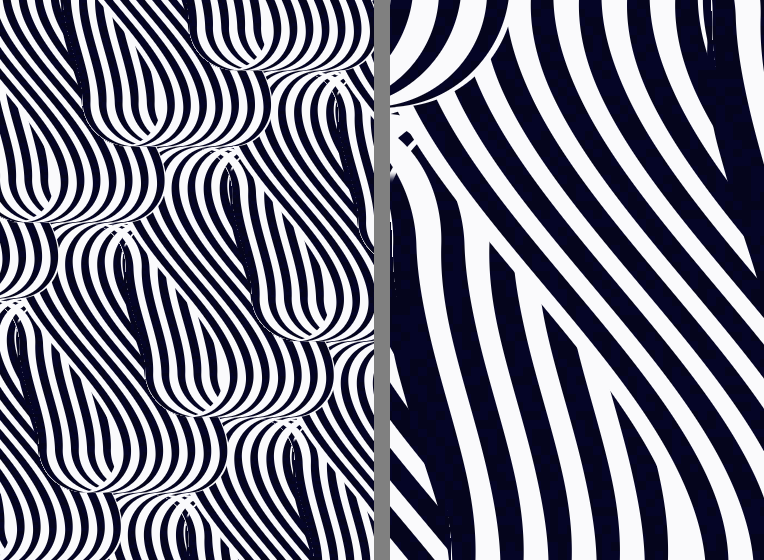
Left: the whole. Right: its middle third, enlarged.
Write a WebGL 1 fragment shader that draws this pattern.

```glsl
precision highp float;

uniform vec2 u_resolution;

const float UNITS = 768.0;                  // design units per canvas height
const vec2 STEP_DIAGONAL = vec2(-146.0, 104.0);
const vec2 STEP_DOWN = vec2(86.0, 371.0);
const vec2 FIRST_LOOP = vec2(420.0, 468.0); // bottom of one loop
const float STRIPE_PERIOD = 22.0;

float hash(vec2 p) {
  return fract(sin(dot(p, vec2(127.1, 311.7))) * 43758.5453);
}

// Quarter ellipse that turns a strand sideways at its end.
float hook(float dist, vec2 radius) {
  float u = clamp(1.0 - dist / radius.y, 0.0, 1.0);
  return radius.x * (1.0 - sqrt(max(1.0 - u * u, 0.0)));
}

// Sideways offset of a strand, t units below its top.
float strand(float t, float len, float drift, vec2 top, vec2 bottom) {
  return drift * smoothstep(top.y, len - bottom.y, t)
       + hook(t, top) + hook(len - t, bottom);
}

float stripes(float phase, float center, float duty, float blur) {
  float d = abs(fract(phase - center + 0.5) - 0.5);
  return clamp((0.5 * duty - d) / blur + 0.5, 0.0, 1.0);
}

// Returns stripe brightness and coverage of a bundle of parallel strands.
// q is measured from the left strand's top; margin is a dark left border.
vec2 ribbon(vec2 q, float len, float drift, vec2 top, vec2 bottom,
            float width, float margin, float center, float pixel) {
  float s = q.x - strand(q.y, len, drift, top, bottom);
  float slope = strand(q.y + 0.5, len, drift, top, bottom)
              - strand(q.y - 0.5, len, drift, top, bottom);
  float blur = pixel * sqrt(1.0 + slope * slope);
  float ends = min(q.y, len - q.y);
  float duty = mix(0.64, 0.45, smoothstep(0.0, 100.0, ends));
  float light = stripes(s / STRIPE_PERIOD, center, duty, blur / STRIPE_PERIOD);
  light *= mix(1.0, step(0.0, s), step(0.1, margin));
  float border = margin * smoothstep(40.0, 120.0, ends);
  float sides = clamp(min(s + border, width - s) / blur + 0.5, 0.0, 1.0);
  return vec2(light, sides * clamp(ends / pixel + 0.5, 0.0, 1.0));
}

// One motif: a soft upright ribbon, then the sweeping one over it.
float paintMotif(float base, vec2 p, float pixel) {
  vec2 upright = ribbon(p + vec2(102.0, 264.0), 264.0, 27.0,
                        vec2(-50.0, 60.0), vec2(65.0, 60.0),
                        115.0, 7.0, 0.76, pixel);
  // Strands interlace where the upright ribbon leaves its arch.
  float weave = 1.0 - smoothstep(26.0, 32.0, p.y + 264.0);
  float light = mix(upright.x, max(upright.x, base), weave);
  base = mix(base, light, upright.y);

  vec2 sweep = ribbon(p + vec2(114.0, 371.0), 371.0, 146.0,
                      vec2(55.0, 55.0), vec2(-55.0, 55.0),
                      7.0 * STRIPE_PERIOD, 0.0, 0.16, pixel);
  return mix(base, sweep.x, sweep.y);
}

void main() {
  float pixel = UNITS / u_resolution.y;
  vec2 p = vec2(gl_FragCoord.x, u_resolution.y - gl_FragCoord.y) * pixel;

  // Lower motifs first, so that upper loops overlap them.
  float light = 0.0;
  for (int row = 1; row >= -2; row--) {
    for (int col = 4; col >= -2; col--) {
      vec2 loopBottom = FIRST_LOOP + float(col) * STEP_DIAGONAL
                      + float(row) * STEP_DOWN;
      light = paintMotif(light, p - loopBottom, pixel);
    }
  }

  // Slight two-tone mottling in the navy ink.
  float mottle = step(0.5, hash(floor(p / 4.0)));
  vec3 navy = mix(vec3(0.02, 0.02, 0.11), vec3(0.02, 0.02, 0.15), mottle);
  vec3 paper = vec3(0.98, 0.98, 0.99);
  gl_FragColor = vec4(mix(navy, paper, light), 1.0);
}
```
